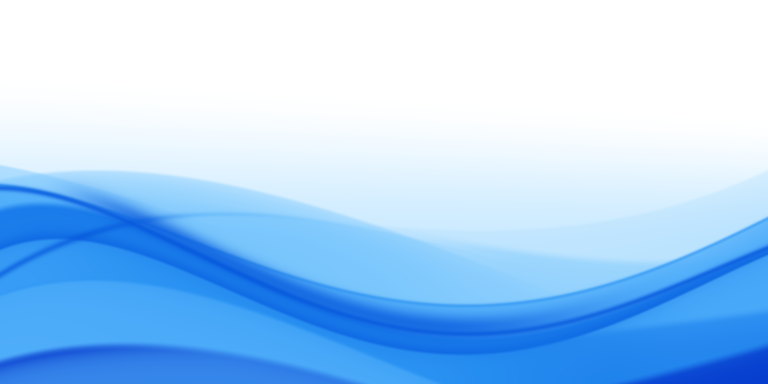
Give the GLSL for this background, as a Shadertoy shader.

```glsl
const vec3 WHITE = vec3(1.0);
const vec3 HAZE = vec3(0.80, 0.92, 1.0);
const vec3 PALE = vec3(0.67, 0.86, 0.99);
const vec3 SKY = vec3(0.46, 0.77, 0.99);
const vec3 AZURE = vec3(0.29, 0.67, 0.98);
const vec3 BLUE = vec3(0.17, 0.58, 0.95);
const vec3 ROYAL = vec3(0.07, 0.46, 0.91);
const vec3 COBALT = vec3(0.02, 0.34, 0.86);
const vec3 NAVY = vec3(0.01, 0.20, 0.79);

// Quartic through five heights, evenly spaced from x = 0 to x = 1
float curve(float x, float a, float b, float c, float d, float e) {
    float t = 4.0 * x;
    float d1 = b - a;
    float d2 = c - 2.0 * b + a;
    float d3 = d - 3.0 * c + 3.0 * b - a;
    float d4 = e - 4.0 * d + 6.0 * c - 4.0 * b + a;
    return a + t * (d1 + (t - 1.0) / 2.0 * (d2 + (t - 2.0) / 3.0 * (d3 + (t - 3.0) / 4.0 * d4)));
}

// Translucent sheet below an edge; opacity eases from rim to body over reach
vec3 veil(vec3 base, vec3 tint, float depth, float soft, float rim, float body, float reach) {
    float opacity = mix(body, rim, exp(-max(depth, 0.0) / reach));
    return mix(base, tint, opacity * smoothstep(-soft, soft, depth));
}

// Soft line around a signed distance
vec3 stroke(vec3 base, vec3 tint, float dist, float width, float strength) {
    float q = dist / width;
    return mix(base, tint, strength * exp(-q * q));
}

float fadeOut(float start, float end, float x) {
    return 1.0 - smoothstep(start, end, x);
}

// Pale sky and the distant sheets
vec3 backdrop(float x, float y) {
    vec3 col = mix(WHITE, HAZE, fadeOut(0.37, 0.82 - 0.12 * x, y));

    float swell = curve(x, 0.50, 0.47, 0.411, 0.414, 0.557) - y;
    col = veil(col, PALE, swell, 0.006, 0.30, 0.60, 0.12);

    float inner = curve(x, 0.60, 0.50, 0.406, 0.328, 0.349) - y;
    float right = smoothstep(0.45, 0.70, x);
    col = veil(col, SKY, inner, 0.014, 0.42 * right, 0.62 * right, 0.08);

    float crest = curve(x, 0.531, 0.536, 0.406, 0.214, 0.0) - y;
    float left = fadeOut(0.48, 0.85, x);
    col = veil(col, SKY, crest, 0.006, 0.38 * left, 0.85 * left, 0.06);

    float shoulder = curve(x, 0.57, 0.43, 0.28, 0.20, 0.20) - y;
    float corner = fadeOut(0.12, 0.45, x);
    return veil(col, SKY, shoulder, 0.005, 0.45 * corner, 0.50 * corner, 0.05);
}

// Folded ribbon sweeping across the width
vec3 ribbon(vec3 col, float x, float y, float arch) {
    float left = fadeOut(0.35, 0.75, x);
    col = veil(col, SKY, arch, 0.005, 0.45 * left, 0.85 * left, 0.08);
    col = stroke(col, AZURE, arch, 0.006, 0.35 * fadeOut(0.25, 0.48, x));

    float top = curve(x, 0.518, 0.372, 0.222, 0.237, 0.432) - y;
    col = veil(col, AZURE, top, 0.004, 0.72, 0.95, 0.04);
    col = stroke(col, BLUE, top, 0.005, 0.65);

    float belly = curve(x, 0.455, 0.352, 0.150, 0.160, 0.350) - y;
    col = veil(col, ROYAL, belly, 0.012, 0.88, 0.86, 0.06);

    float fold = curve(x, 0.510, 0.346, 0.154, 0.167, 0.354) - y;
    float middle = smoothstep(0.05, 0.20, x) * fadeOut(0.55, 0.90, x);
    col = stroke(col, COBALT, fold + 0.018, 0.030, 0.75 * middle);
    return stroke(col, COBALT, fold, 0.008, 0.75);
}

// Sheets in front of the ribbon
vec3 foreground(vec3 col, float x, float y, float arch) {
    float hem = curve(x, 0.349, 0.286, 0.099, 0.122, 0.336) - y;
    vec3 water = mix(BLUE, AZURE, smoothstep(0.62, 0.92, x));
    water = mix(water, AZURE, 0.45 * fadeOut(0.0, 0.25, x));
    col = stroke(col, COBALT, hem, 0.022, 0.45);
    col = veil(col, water, hem, 0.005, 0.78, 0.96, 0.04);

    float hill = curve(x, 0.232, 0.237, 0.06, -0.12, -0.20) - y;
    col = veil(col, mix(AZURE, SKY, 0.2), hill, 0.005, 0.55, 0.85, 0.06);
    col = stroke(col, BLUE, hill, 0.005, 0.45);
    col = stroke(col, COBALT, arch, 0.010, 0.65 * fadeOut(0.10, 0.28, x));

    float shelf = curve(x, -0.12, -0.04, 0.05, 0.125, 0.19) - y;
    float right = smoothstep(0.52, 0.82, x);
    col = veil(col, ROYAL, shelf, 0.014, 0.45 * right, 0.72 * right, 0.06);

    float base = curve(x, 0.057, 0.091, -0.02, -0.20, -0.40) - y;
    float dark = mix(0.45, 0.98, fadeOut(0.05, 0.32, x));
    col = veil(col, NAVY, base, 0.014, dark, 0.30, 0.025);

    float deep = curve(x, -0.42, -0.28, -0.15, -0.03, 0.10) - y;
    return veil(col, NAVY, deep, 0.014, 0.65, 0.90, 0.04);
}

void mainImage(out vec4 fragColor, in vec2 fragCoord) {
    vec2 uv = fragCoord / iResolution.xy;
    float arch = curve(uv.x, 0.284, 0.44, 0.396, 0.27, 0.14) - uv.y;
    vec3 col = backdrop(uv.x, uv.y);
    col = ribbon(col, uv.x, uv.y, arch);
    col = foreground(col, uv.x, uv.y, arch);
    fragColor = vec4(col, 1.0);
}
```
